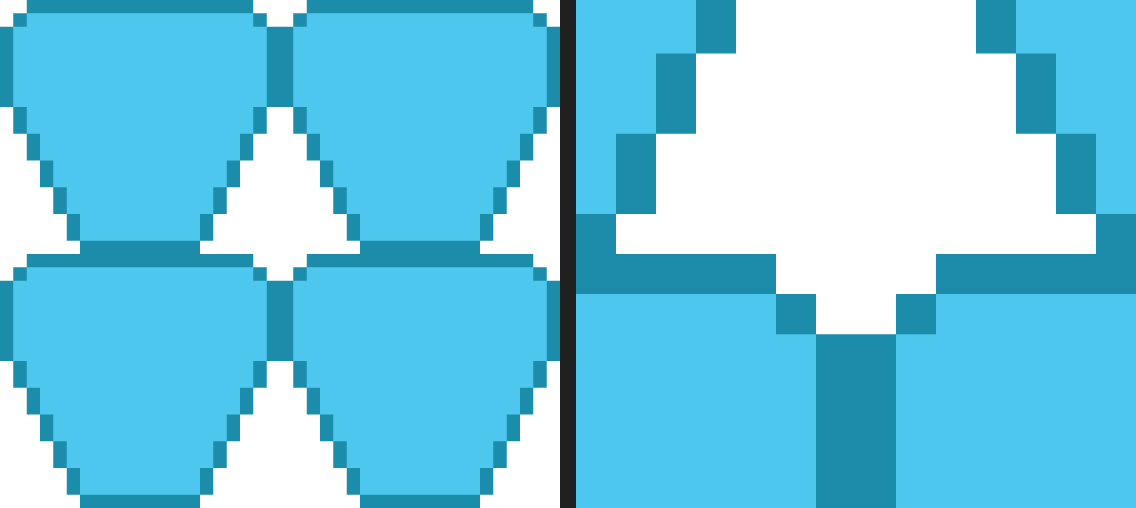
Left, the full canvas; right, a detail of the centre.
Write a WebGL 1 fragment shader that draws this pattern.

```glsl
precision highp float;
// Blocky tapered cups with a stepped dark outline, repeated two across and two down.

uniform vec2 u_resolution;

const vec2 REPEATS = vec2(2.0, 2.0);
const vec2 CELLS = vec2(21.0, 19.0); // blocks per repeat
const int SAMPLES = 4;               // smoothing samples per axis

const vec3 BACKGROUND = vec3(1.0);
const vec3 OUTLINE = vec3(0.11, 0.55, 0.67);
const vec3 FILL = vec3(0.305, 0.78, 0.935);

// Blocks between the side of the repeat and the outline; row 0 is the top.
float outlineInset(float row) {
  float topCorner = 2.0 - row;
  float taper = floor((row - 6.0) * 0.5);
  return max(max(topCorner, taper), 0.0);
}

// Colour of one block, mirrored about the centre column.
vec3 cupColor(vec2 block, vec2 cells) {
  float column = min(block.x, cells.x - 1.0 - block.x);
  float depth = column - outlineInset(block.y);
  float rowsToEnd = min(block.y, cells.y - 1.0 - block.y);
  if (depth < -0.5) return BACKGROUND;
  if (depth < 0.5 || rowsToEnd < 0.5) return OUTLINE;
  return FILL;
}

vec3 patternColor(vec2 uv) {
  vec2 tile = fract(uv * REPEATS);
  tile.y = 1.0 - tile.y;
  vec2 block = min(floor(tile * CELLS), CELLS - 1.0);
  return cupColor(block, CELLS);
}

void main() {
  // Average evenly spaced samples across the pixel to smooth block edges.
  vec3 sum = vec3(0.0);
  for (int j = 0; j < SAMPLES; j++) {
    for (int i = 0; i < SAMPLES; i++) {
      vec2 offset = (vec2(float(i), float(j)) + 0.5) / float(SAMPLES) - 0.5;
      sum += patternColor((gl_FragCoord.xy + offset) / u_resolution);
    }
  }
  gl_FragColor = vec4(sum / float(SAMPLES * SAMPLES), 1.0);
}
```
